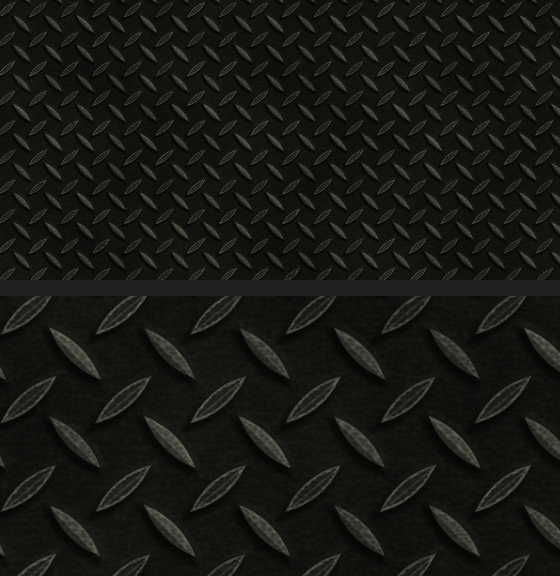
Top, the full canvas; bottom, a detail of the centre.
This texture is drawn by a Shadertoy shader. Its source:

```glsl
float hash(vec2 p) {
    return fract(sin(dot(p, vec2(127.1, 311.7))) * 43758.5);
}

// Cellular noise: distance to the nearest scattered point
float cellular(vec2 p) {
    vec2 id = floor(p);
    float nearest = 2.0;
    for (int y = -1; y <= 1; y++)
        for (int x = -1; x <= 1; x++) {
            vec2 n = id + vec2(x, y);
            vec2 point = n + vec2(hash(n), hash(n + 57.3));
            nearest = min(nearest, length(point - p));
        }
    return nearest;
}

// Broad smudges from layered, bent sines, repeating every six cells
float smudges(vec2 g) {
    vec2 a = g * 6.28318 / 6.0;
    float sum = sin(a.x + 1.3 * sin(a.y) + 0.6);
    sum += 0.7 * sin(2.0 * a.y - a.x + 1.5 * sin(2.0 * a.x));
    sum += 0.5 * sin(5.0 * a.x + 3.0 * a.y + 2.0 * sin(3.0 * a.y));
    return sum / 2.2;
}

// Pointed lens lying along x
float lens(vec2 p, float halfLength, float halfWidth) {
    float radius = (halfLength * halfLength + halfWidth * halfWidth) / (2.0 * halfWidth);
    return length(vec2(p.x, abs(p.y) + radius - halfWidth)) - radius;
}

void mainImage(out vec4 fragColor, in vec2 fragCoord) {
    vec2 p = fragCoord / iResolution.y;
    float soft = 0.6 / iResolution.y;
    vec2 cell = vec2(0.113, 0.1055);

    // Stained floor with fine grain and horizontal scratches
    float smudge = smudges(p / cell);
    float grain = cellular(p * vec2(150.0, 210.0)) - 0.5;
    float scratch = cellular(p * vec2(32.0, 150.0) + 9.0) - 0.5;
    float tone = 0.073 + 0.012 * smudge + 0.034 * grain + 0.022 * scratch;

    // Two interleaved sets of raised lugs, leaning opposite ways
    for (int i = 0; i < 2; i++) {
        bool falling = i == 0;
        vec2 g = p / cell - (falling ? vec2(0.69, 0.67) : vec2(0.2, 0.15));
        vec2 id = floor(g + 0.5);
        vec2 q = (g - id) * cell;
        float wear = hash(mod(id, 6.0) + float(i) * 17.0);

        float angle = falling ? -0.79 : 0.7;
        vec2 along = vec2(cos(angle), sin(angle));
        mat2 toLug = mat2(along.x, -along.y, along.y, along.x);
        vec2 l = toLug * q;
        float halfLength = 0.042 + 0.002 * wear;
        float halfWidth = falling ? 0.0094 : 0.0102;
        float d = lens(l, halfLength, halfWidth) + 0.0012 * grain;

        // Tight shadow to the lower left, faint sheen to the upper right
        float shade = lens(toLug * (q + vec2(0.004, 0.006)), halfLength, halfWidth);
        tone *= mix(0.4, 1.0, smoothstep(-0.002, 0.009, shade));
        float sheen = lens(toLug * (q - vec2(0.003, 0.004)), halfLength, halfWidth);
        tone += 0.02 * (1.0 - smoothstep(0.0, 0.006, sheen));

        // Bevelled face: bright flank on one set, lit outline on the other
        float rim = 1.0 - smoothstep(0.0008, 0.0024, abs(d + 0.0016));
        float ridge = 1.0 - smoothstep(0.0005, 0.002, abs(l.y + 0.001));
        float flank = smoothstep(-0.004, 0.001, l.y);
        float face = falling
            ? 0.155 + 0.085 * flank + 0.06 * rim * flank + 0.05 * ridge
            : 0.105 + 0.15 * rim + 0.075 * ridge;
        face *= 0.95 + 0.2 * wear + 0.12 * smudge + 0.55 * grain;
        face *= 1.0 - 0.2 * smoothstep(0.6, 1.0, abs(l.x) / halfLength);
        tone = mix(tone, face, 1.0 - smoothstep(-soft, soft, d));
    }

    vec3 oliveSteel = vec3(1.0, 1.0, 0.87);
    fragColor = vec4(max(tone, 0.015) * oliveSteel, 1.0);
}
```
